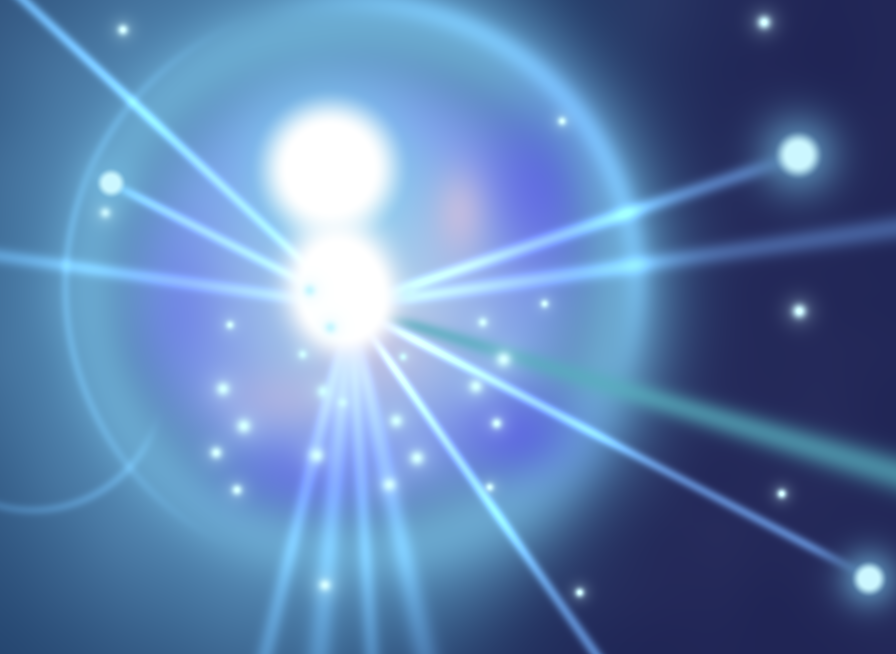
Write a WebGL 1 fragment shader that draws this background.

```glsl
precision highp float;
// A blue-violet energy burst: white core, cyan ring, light rays and drifting sparks.
uniform vec2 u_resolution;

// Lengths are in canvas heights, angles in radians.
const vec2 BURST = vec2(0.536, 0.532);
const vec2 RING_CENTER = vec2(0.540, 0.562);
const vec2 ORB = vec2(0.505, 0.742);
const float RING_RADIUS = 0.405;
const float DISC_RADIUS = 0.335;
const vec3 NAVY = vec3(0.135, 0.155, 0.345);
const vec3 SLATE = vec3(0.150, 0.270, 0.435);
const vec3 HALO = vec3(0.340, 0.560, 0.730);
const vec3 CYAN = vec3(0.440, 0.710, 0.860);
const vec3 VIOLET = vec3(0.420, 0.480, 0.920);
const vec3 INDIGO = vec3(0.310, 0.330, 0.890);
const vec3 PALE = vec3(0.740, 0.840, 0.920);
const vec3 PINK = vec3(0.840, 0.740, 0.860);
const vec3 TEAL = vec3(0.340, 0.680, 0.740);
const vec3 SPARK = vec3(0.800, 0.970, 1.000);

float hash(vec2 p) {
  return fract(sin(dot(p, vec2(127.1, 311.7))) * 43758.55);
}

float noise(vec2 p) {
  vec2 i = floor(p), f = fract(p);
  f = f * f * (3.0 - 2.0 * f);
  return mix(mix(hash(i), hash(i + vec2(1, 0)), f.x),
             mix(hash(i + vec2(0, 1)), hash(i + vec2(1, 1)), f.x), f.y);
}

// Gaussian blob with separate radii.
float blob(vec2 p, vec2 center, vec2 size) {
  vec2 d = (p - center) / size;
  return exp(-dot(d, d));
}

// Beam leaving the burst; spread widens it with distance.
float ray(vec2 p, float angle, float width, float spread, float reach) {
  vec2 d = p - BURST, dir = vec2(cos(angle), sin(angle));
  float along = dot(d, dir);
  float across = dir.x * d.y - dir.y * d.x;
  float w = width + spread * max(along, 0.0);
  float ends = smoothstep(0.02, 0.12, along) * (1.0 - smoothstep(reach * 0.85, reach, along));
  return ends * exp(-across * across / (w * w));
}

// Thin circular arc, brightest towards one direction.
float arc(vec2 p, vec2 center, float radius, float width, float angle) {
  vec2 d = p - center;
  float r = length(d);
  float e = (r - radius) / width;
  float facing = dot(d / max(r, 0.001), vec2(cos(angle), sin(angle)));
  return exp(-e * e) * smoothstep(0.35, 1.0, facing);
}

// Round light: solid heart plus a soft glow.
vec3 addOrb(vec3 col, vec2 p, vec2 center, float radius) {
  float r = length(p - center);
  col = mix(col, CYAN, 0.75 * exp(-r * r / (radius * radius * 3.2)));
  return mix(col, SPARK, 1.0 - smoothstep(radius * 0.5, radius * 1.15, r));
}

void main() {
  vec2 p = gl_FragCoord.xy / u_resolution.y;
  float width = u_resolution.x / u_resolution.y;
  vec2 q = p - RING_CENTER;
  float r = length(q);
  float haze = noise(p * 5.0) * 0.65 + noise(p * 11.0) * 0.35;

  // Backdrop, with a halo reaching further to the left
  vec3 col = mix(SLATE, NAVY, smoothstep(0.55, 1.15, p.x + 0.2 * (0.5 - p.y)));
  float fade = mix(0.25, 0.10, smoothstep(-0.25, 0.40, q.x));
  float outside = max(r - RING_RADIUS, 0.0) / fade;
  col = mix(col, HALO, 0.88 * exp(-outside * outside));
  col += 0.04 * (haze - 0.5);

  // Cyan ring and violet disc
  float band = (r - RING_RADIUS) / 0.055;
  col = mix(col, CYAN, 0.65 * exp(-band * band));
  float disc = 1.0 - smoothstep(DISC_RADIUS - 0.09, DISC_RADIUS + 0.055, r);
  col = mix(col, mix(VIOLET, CYAN, 0.55 * haze), disc);
  float deep = blob(p, vec2(0.78, 0.34), vec2(0.10, 0.07))
             + blob(p, vec2(0.81, 0.69), vec2(0.08, 0.13))
             + 0.7 * blob(p, vec2(0.46, 0.28), vec2(0.11, 0.06))
             + 0.5 * blob(p, vec2(0.29, 0.53), vec2(0.06, 0.10));
  col = mix(col, INDIGO, min(0.85 * deep, 0.85));

  // Pale core with pink reflections
  col = mix(col, PALE, 0.90 * blob(p, vec2(0.56, 0.55), vec2(0.23, 0.23)));
  float blush = blob(p, vec2(0.70, 0.675), vec2(0.042, 0.065))
              + 0.6 * blob(p, vec2(0.58, 0.47), vec2(0.08, 0.07))
              + 0.5 * blob(p, vec2(0.43, 0.39), vec2(0.09, 0.05));
  col = mix(col, PINK, min(0.75 * blush, 0.8));

  // Arcs of light on and beyond the ring
  col += CYAN * 0.22 * arc(p, RING_CENTER, 0.435, 0.022, 0.75);
  col += CYAN * 0.12 * arc(p, RING_CENTER, 0.440, 0.008, 3.1);
  col += CYAN * 0.15 * arc(p, vec2(0.05, 0.42), 0.20, 0.008, -1.4);

  // Main beams
  col = mix(col, TEAL, 0.72 * ray(p, -0.297, 0.008, 0.023, 2.0));
  float beams = 0.45 * ray(p, 2.389, 0.007, 0.003, 1.5)
              + 0.38 * ray(p, 2.668, 0.008, 0.0, 0.45)
              + 0.40 * ray(p, 0.324, 0.008, 0.008, 0.74)
              + 0.30 * ray(p, 0.142, 0.008, 0.014, 1.1)
              + 0.48 * ray(p, -0.482, 0.007, 0.002, 0.92)
              + 0.48 * ray(p, -0.957, 0.006, 0.005, 1.0)
              + 0.25 * ray(p, 3.000, 0.009, 0.006, 0.7);
  // Soft shafts fanning downwards
  for (int i = 0; i < 4; i++) {
    float k = float(i);
    beams += 0.22 * ray(p, -1.81 + 0.15 * k, 0.008, 0.012 + 0.012 * mod(k, 2.0), 0.9);
  }
  col += CYAN * beams;

  // White core: large orb above, smaller flare at the origin of the beams
  float d = length(p - ORB);
  col = mix(col, vec3(0.50, 0.86, 0.95), 0.85 * exp(-d * d / 0.020));
  col = mix(col, vec3(1.0), 1.0 - smoothstep(0.065, 0.125, d));
  float flare = blob(p, vec2(0.515, 0.575), vec2(0.085, 0.105))
              + 0.7 * blob(p, BURST, vec2(0.065, 0.065));
  col = mix(col, vec3(1.0), smoothstep(0.12, 0.85, flare));

  // Sparks: a dense shower under the core, then a sparse field
  for (int i = 0; i < 30; i++) {
    float k = float(i) + 1.0;
    vec2 s = fract(k * vec2(0.7549, 0.5698));
    float dense = step(k, 20.0);
    vec2 at = mix(s * vec2(width, 1.0), vec2(0.32, 0.21) + s * vec2(0.54, 0.35), dense);
    float size = mix(0.006, 0.012, hash(vec2(k, 3.0)));
    float e = length(p - at) / size;
    col = mix(col, SPARK, 0.9 * exp(-e * e) + 0.22 * exp(-e * e * 0.16));
  }

  // Three bright orbs at the ends of beams
  col = addOrb(col, p, vec2(1.221, 0.763), 0.034);
  col = addOrb(col, p, vec2(1.329, 0.115), 0.025);
  col = addOrb(col, p, vec2(0.170, 0.720), 0.021);

  gl_FragColor = vec4(clamp(col, 0.0, 1.0), 1.0);
}
```
